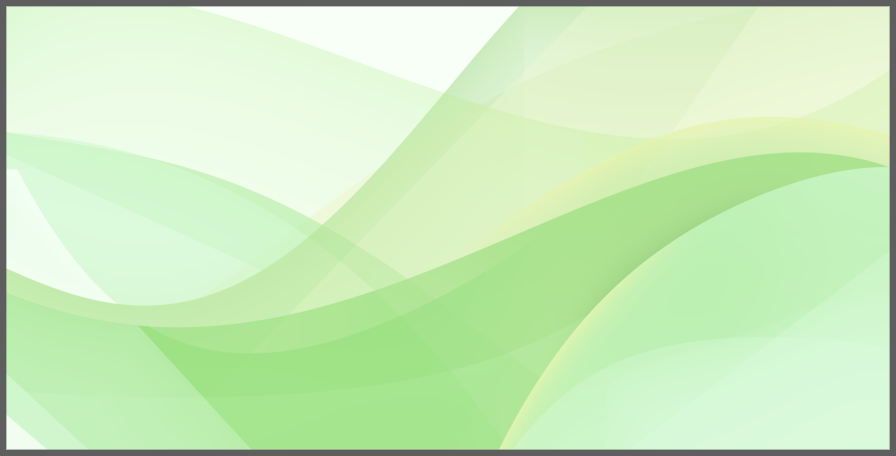
Write a WebGL 1 fragment shader that draws this background.

```glsl
precision highp float;
// Overlapping translucent green waves on a pale ground, inside a thin grey frame.
uniform vec2 u_resolution;

#define CANVAS vec2(7.68, 3.90)
#define FRAME_WIDTH 0.055
#define FRAME_GREY vec3(0.37)
#define PAPER vec3(0.97, 1.0, 0.97)
#define CREAM vec3(0.99, 1.0, 0.92)
#define PALE_LIME vec3(0.93, 0.97, 0.83)
#define MIST vec3(0.87, 0.985, 0.88)
#define MINT vec3(0.75, 0.95, 0.72)
#define LEAF vec3(0.64, 0.88, 0.53)
#define SAGE vec3(0.70, 0.88, 0.62)
#define YELLOW vec3(0.92, 0.96, 0.68)

// Quartic through five evenly spaced heights, held flat past both ends
float curve(float x, float x0, float x1, vec4 h, float last) {
  float t = clamp((x - x0) / (x1 - x0), 0.0, 1.0) * 4.0;
  vec4 d1 = vec4(h.yzw, last) - h;
  vec3 d2 = d1.yzw - d1.xyz;
  vec2 d3 = d2.yz - d2.xy;
  float d4 = d3.y - d3.x;
  return h.x + t * (d1.x + (t - 1.0) / 2.0 * (d2.x
    + (t - 2.0) / 3.0 * (d3.x + (t - 3.0) / 4.0 * d4)));
}

// Approximate distance below a curve; y points down
float below(vec2 p, float x0, float x1, vec4 h, float last) {
  float y = curve(p.x, x0, x1, h, last);
  float slope = (curve(p.x + 0.01, x0, x1, h, last) - y) / 0.01;
  return (p.y - y) / sqrt(1.0 + slope * slope);
}

// Signed distance to a line, positive on the clockwise side of a to b
float side(vec2 p, vec2 a, vec2 b) {
  vec2 dir = normalize(b - a);
  return dot(p - a, vec2(-dir.y, dir.x));
}

// Translucent sheet: opacity runs from rim to core over the reach
void veil(inout vec3 col, vec3 tint, float d, float rim, float core, float reach) {
  float soft = 0.8 * CANVAS.y / u_resolution.y;
  float alpha = mix(core, rim, exp(-max(d, 0.0) / reach));
  col = mix(col, tint, alpha * smoothstep(-soft, soft, d));
}

void main() {
  vec2 p = gl_FragCoord.xy / u_resolution * CANVAS;
  p.y = CANVAS.y - p.y;

  // Wave edges
  float canopy = below(p, 0.0, 7.68, vec4(-0.1, 0.14, 0.805, 1.19), 0.56);
  float ribbon = below(p, 0.0, 4.5, vec4(2.27, 2.61, 2.31, 1.30), 0.0);
  float lime = below(p, 0.0, 6.6, vec4(3.3, 2.6, 1.4, 0.5), 0.04);
  float ridge = below(p, 3.6, 7.68, vec4(2.4, 1.70, 1.17, 1.0), 1.17);
  float band = below(p, 0.0, 7.68, vec4(2.48, 2.78, 2.25, 1.49), 1.45);
  float dip = below(p, 0.15, 5.0, vec4(1.45, 2.84, 2.98, 2.53), 1.73);
  float trough = below(p, 0.0, 5.9, vec4(3.33, 3.40, 3.33, 2.99), 2.03);
  float arcOuter = below(p, 0.0, 5.76, vec4(1.12, 1.39, 1.99, 2.995), 3.9);
  float arcInner = below(p, 0.0, 4.4, vec4(1.13, 1.30, 1.75, 2.57), 3.9);
  float hill = below(p, 4.25, 7.68, vec4(3.9, 2.62, 1.94, 1.56), 1.43);
  float hillMid = below(p, 5.2, 7.68, vec4(3.3, 3.02, 2.83, 2.6), 2.53);
  float hillLow = below(p, 4.4, 7.68, vec4(3.84, 3.13, 2.91, 2.89), 3.0);

  // Ground and upper sheets
  vec3 col = mix(PAPER, CREAM, smoothstep(3.8, 6.2, p.x));
  veil(col, vec3(0.85, 0.97, 0.78), canopy, 0.65, 0.22, 0.7);
  col = mix(col, MINT, 0.25 * exp(-1.6 * p.x) * smoothstep(1.6, 0.0, p.y));
  veil(col, PALE_LIME, lime, 0.75, 0.7, 1.0);
  veil(col, MINT, arcOuter, 0.55, 0.5, 1.0);
  veil(col, SAGE, ribbon, 0.65, 0.12, 0.7);
  veil(col, PALE_LIME, min(side(p, vec2(3.0, 2.15), vec2(5.03, 0.06)), ribbon), 0.4, 0.15, 0.8);
  veil(col, vec3(0.80, 0.94, 0.66), min(canopy, ribbon), 0.35, 0.2, 0.8);
  veil(col, CREAM, side(p, vec2(5.4, 1.65), vec2(6.5, 0.06)), 0.25, 0.45, 1.0);
  veil(col, vec3(0.85, 0.95, 0.72), min(canopy, p.x - 5.0), 0.4, 0.3, 0.4);

  // Yellow ridge
  float ridgeFade = smoothstep(3.7, 4.9, p.x);
  veil(col, vec3(0.76, 0.91, 0.64), ridge, 0.2 * ridgeFade, 0.75 * ridgeFade, 0.4);
  veil(col, YELLOW, ridge, 0.7 * ridgeFade, 0.0, 0.15);

  // Misty pocket and pale sliver at the left
  veil(col, MIST, min(arcInner, -ribbon), 0.2, 0.8, 0.3);
  veil(col, MINT, min(-side(p, vec2(0.0, 1.3), vec2(3.0, 2.65)), min(arcInner, -ribbon)), 0.3, 0.3, 1.0);
  veil(col, PAPER, min(dip, -ribbon), 0.8, 0.55, 0.3);

  // Deep green band
  float bandAlpha = mix(0.5, 0.85, smoothstep(2.0, 5.0, p.x));
  veil(col, LEAF, band, bandAlpha, bandAlpha * 0.75, 0.8);
  float dipFade = 1.0 - smoothstep(3.6, 5.0, p.x);
  veil(col, vec3(0.60, 0.88, 0.51), min(dip, band), 0.65 * dipFade, 0.5 * dipFade, 0.6);
  veil(col, MINT, trough, 0.3, 0.15, 0.5);
  veil(col, vec3(0.57, 0.88, 0.46), min(arcInner, band), 0.25, 0.35, 0.6);
  veil(col, LEAF, min(arcOuter, -arcInner), 0.2, 0.15, 0.5);

  // Diagonal folds in the lower left
  veil(col, MIST, min(side(p, vec2(1.15, 2.75), vec2(2.15, 3.84)), band), 0.35, 0.6, 0.7);
  veil(col, MIST, side(p, vec2(0.06, 3.2), vec2(0.75, 3.84)), 0.5, 0.5, 1.0);
  veil(col, PAPER, side(p, vec2(0.0, 3.5), vec2(0.4, 3.84)), 0.8, 0.8, 1.0);

  // Lower right hill with a shaded crest and a yellow rim
  float crest = smoothstep(4.6, 5.4, p.x) * smoothstep(7.2, 5.8, p.x);
  col = mix(col, vec3(0.55, 0.74, 0.46), 0.35 * crest * exp(-max(-hill, 0.0) / 0.13));
  veil(col, mix(MINT, MIST, 0.3 * smoothstep(6.0, 7.6, p.x)), hill, 0.95, 0.9, 1.0);
  veil(col, YELLOW, hill, 0.75 * smoothstep(6.2, 5.0, p.x), 0.0, 0.12);
  veil(col, LEAF, min(hill, -hillLow), 0.0, 0.1, 0.5);
  veil(col, MIST, min(hillMid, p.x - 5.2), 0.1, 0.45, 0.4);
  veil(col, MIST, hillLow, 0.3, 0.7, 0.7);
  veil(col, MIST, min(side(p, vec2(5.4, 3.84), vec2(7.62, 2.15)), hill), 0.3, 0.4, 0.6);

  // Frame
  vec2 inset = min(p, CANVAS - p);
  float soft = 0.5 * CANVAS.y / u_resolution.y;
  float inside = smoothstep(-soft, soft, min(inset.x, inset.y) - FRAME_WIDTH);
  gl_FragColor = vec4(mix(FRAME_GREY, col, inside), 1.0);
}
```
